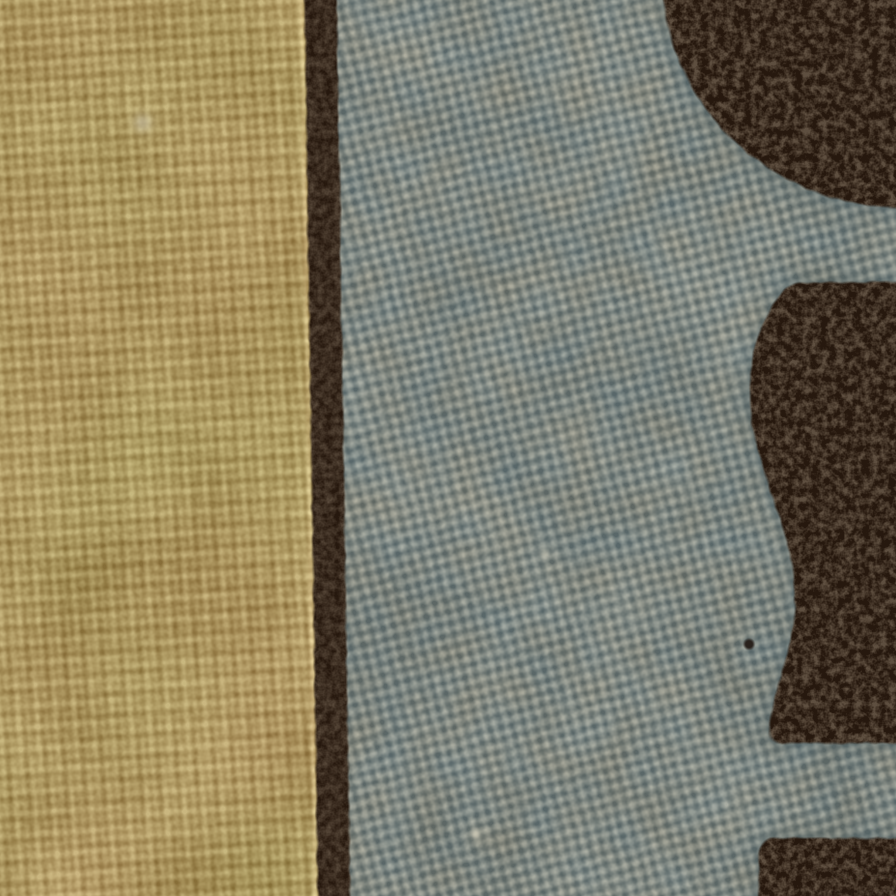
This texture is drawn by a WebGL 2 fragment shader. Its source:

```glsl
#version 300 es
precision highp float;

uniform vec2 u_resolution;
out vec4 fragColor;

const float TAU = 6.28318;

vec2 hashGradient(vec2 cell) {
    vec2 h = fract(cell * vec2(0.1031, 0.1137));
    h += dot(h, h.yx + 33.33);
    float angle = TAU * fract((h.x + h.y) * h.x * 7.31);
    return vec2(cos(angle), sin(angle));
}

float gradientNoise(vec2 p) {
    vec2 i = floor(p), f = fract(p);
    vec2 w = f * f * f * (f * (f * 6.0 - 15.0) + 10.0);
    vec2 e = vec2(1.0, 0.0);
    float a = dot(hashGradient(i), f);
    float b = dot(hashGradient(i + e), f - e);
    float c = dot(hashGradient(i + e.yx), f - e.yx);
    float d = dot(hashGradient(i + 1.0), f - 1.0);
    return mix(mix(a, b, w.x), mix(c, d, w.x), w.y);
}

float fbm(vec2 p, int octaves) {
    float sum = 0.0, gain = 1.0;
    for (int i = 0; i < octaves; i++) {
        sum += gain * gradientNoise(p);
        p = p * 2.03 + 17.3;
        gain *= 0.6;
    }
    return sum;
}

vec2 rotate(vec2 p, float angle) {
    float c = cos(angle), s = sin(angle);
    return vec2(c * p.x + s * p.y, c * p.y - s * p.x);
}

// Print screen: -1 in the gaps, +1 at the dot centres
float halftone(vec2 p, float angle, vec2 frequency) {
    vec2 wave = cos(TAU * rotate(p, angle) * frequency);
    return 0.5 * (wave.x + wave.y);
}

float smoothMax(float a, float b, float k) {
    float h = max(k - abs(a - b), 0.0) / k;
    return max(a, b) + 0.25 * h * h * k;
}

float ellipseDistance(vec2 p, vec2 radii) {
    float k = length(p / radii);
    return (k - 1.0) * min(radii.x, radii.y);
}

// Block with a waisted left side, open to the right
float wavyBlock(vec2 p, float bottom, float top) {
    float left = mix(0.837, 0.887, smoothstep(0.557, 0.336, p.y));
    left -= 0.028 * smoothstep(0.323, 0.18, p.y);
    left += 0.045 * pow(clamp((p.y - 0.557) / 0.128, 0.0, 1.0), 2.5);
    float ends = max(p.y - top, bottom - p.y);
    return smoothMax((left - p.x) * 0.95, ends, 0.014);
}

float cornerBlock(vec2 p, vec2 corner, float radius) {
    vec2 q = vec2(corner.x - p.x, p.y - corner.y) + radius;
    return length(max(q, 0.0)) + min(max(q.x, q.y), 0.0) - radius;
}

float coverage(float distance, float softness) {
    return smoothstep(softness, -softness, distance);
}

float spot(vec2 p, vec2 centre, float radius) {
    return exp(-dot(p - centre, p - centre) / (radius * radius));
}

vec3 yellowPaper(vec2 p, float grain) {
    float rings = halftone(p, 0.0, vec2(48.0, 42.0));
    float dots = halftone(p, 0.08, vec2(96.0, 84.0));
    float tone = 0.54 + 0.19 * rings - 0.27 * dots + 0.22 * grain;
    tone += 0.22 * fbm(p * 7.0, 2);
    vec3 color = mix(vec3(0.53, 0.43, 0.22), vec3(0.79, 0.72, 0.50), clamp(tone, 0.0, 1.0));
    return color + vec3(0.02, -0.01, 0.01) * gradientNoise(p * 5.0);
}

vec3 bluePaper(vec2 p, float grain) {
    vec2 warped = p + 0.0012 * vec2(gradientNoise(p * 22.0), gradientNoise(p * 22.0 + 9.0));
    float weave = halftone(warped, 0.25, vec2(79.0));
    float tone = 0.43 + 0.42 * weave + 0.25 * grain + 0.14 * fbm(p * 8.0, 2);
    vec3 color = mix(vec3(0.36, 0.405, 0.40), vec3(0.67, 0.68, 0.635), clamp(tone, 0.0, 1.0));
    return color + vec3(0.03, 0.0, -0.03) * gradientNoise(p * 24.0);
}

vec3 brownInk(vec2 p, float speckle) {
    float tone = 0.36 + speckle * fbm(p * 105.0, 3);
    return mix(vec3(0.15, 0.095, 0.055), vec3(0.37, 0.31, 0.25), clamp(tone, 0.0, 1.0));
}

void main() {
    vec2 uv = gl_FragCoord.xy / u_resolution;
    float soft = max(0.0022, 0.8 / min(u_resolution.x, u_resolution.y));
    float grain = fbm(uv * 130.0, 2);
    float rough = 0.002 * gradientNoise(uv * 75.0);

    // Two papers meeting under the leaning bar
    float barOffset = uv.x - 0.3578 - 0.015 * (1.0 - uv.y);
    float bar = abs(barOffset) - 0.018 + rough;
    vec3 color = mix(yellowPaper(uv, grain), bluePaper(uv, grain), coverage(-barOffset, soft));
    color += 0.12 * spot(vec2(barOffset, 0.0), vec2(-0.021, 0.0), 0.003);

    // Ink shapes on the right
    float blob = ellipseDistance(uv - vec2(1.009, 1.026), vec2(0.2695, 0.258));
    float shapes = min(blob, wavyBlock(uv, 0.1706, 0.685));
    shapes = min(shapes, cornerBlock(uv, vec2(0.847, 0.0645), 0.018)) + rough;

    // Cool fringe around the ink
    float fringe = exp(-max(shapes, 0.0) / 0.007);
    color = mix(color, vec3(0.30, 0.37, 0.39), 0.4 * fringe);

    color = mix(color, brownInk(uv, 0.65), coverage(bar, soft));
    color = mix(color, brownInk(uv, 1.15), coverage(shapes, soft));

    // Dust and a stray ink dot
    float dust = spot(uv, vec2(0.531, 0.069), 0.006) + 0.7 * spot(uv, vec2(0.159, 0.863), 0.010);
    dust += 0.6 * spot(uv, vec2(0.608, 0.382), 0.006);
    color = mix(color, vec3(0.83, 0.81, 0.73), 0.7 * dust);
    color = mix(color, vec3(0.16, 0.13, 0.11), coverage(length(uv - vec2(0.836, 0.281)) - 0.0055, soft));

    fragColor = vec4(color, 1.0);
}
```
